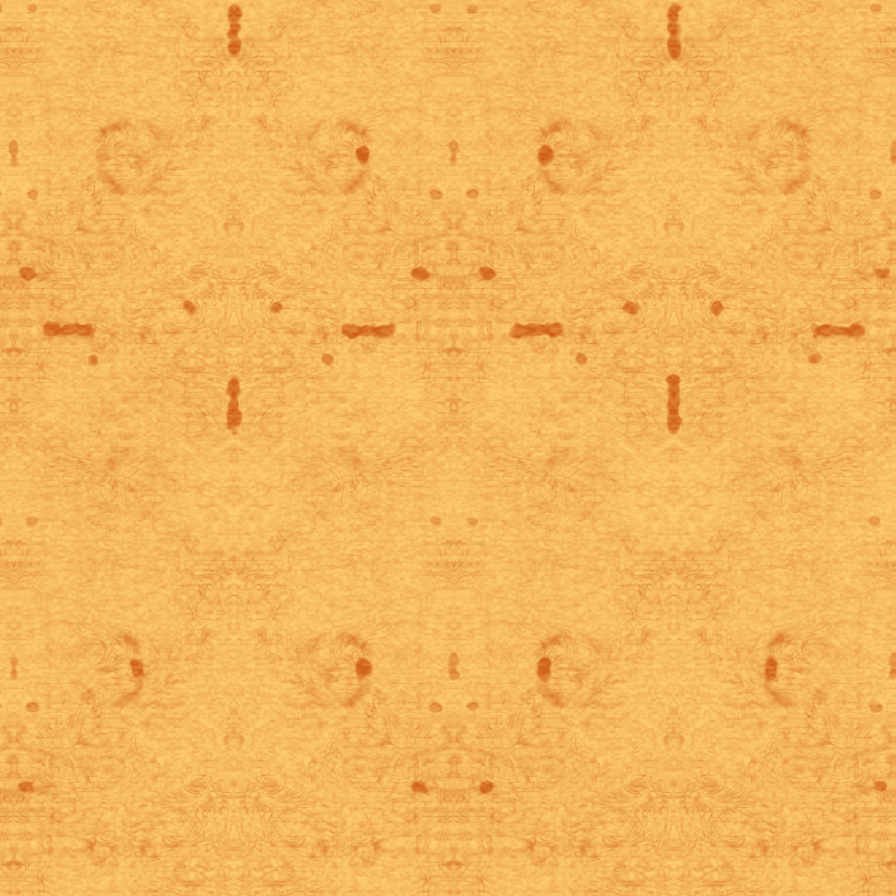
Write a WebGL 2 fragment shader that draws this pattern.

```glsl
#version 300 es
precision highp float;
// Amber burl veneer: mirrored leaves of crinkled grain with eyes, knots and bars.
uniform vec2 u_resolution;
out vec4 fragColor;

const float AXIS_X = 0.5065;    // main mirror line
const float REPEAT_W = 0.491;   // width of one mirrored repeat
const float REPEAT_H = 0.573;   // height of one repeat
const vec3 HONEY = vec3(0.978, 0.765, 0.405);
const vec3 RUST = vec3(0.84, 0.44, 0.145);

float hash(vec2 p) {
  return fract(sin(dot(p, vec2(127.1, 311.7))) * 43758.5453);
}

// Value noise that wraps vertically after the given number of rows
float noise(vec2 p, float rows) {
  vec2 c = floor(p), f = fract(p);
  f = f * f * (3.0 - 2.0 * f);
  float y0 = mod(c.y, rows), y1 = mod(c.y + 1.0, rows);
  float low = mix(hash(vec2(c.x, y0)), hash(vec2(c.x + 1.0, y0)), f.x);
  float high = mix(hash(vec2(c.x, y1)), hash(vec2(c.x + 1.0, y1)), f.x);
  return mix(low, high, f.y);
}

float fbm(vec2 p, float rows) {
  float sum = 0.0, gain = 0.5;
  for (int i = 0; i < 4; i++, gain *= 0.5, rows *= 2.0) {
    sum += gain * noise(p, rows);
    p = p * 2.0 + vec2(17.0, 0.0);
  }
  return sum / 0.9375;
}

float ridge(float n) {
  return pow(1.0 - abs(2.0 * n - 1.0), 4.0);
}

// Round swelling that wraps vertically
float swelling(vec2 q, float radius) {
  q.y -= REPEAT_H * round(q.y / REPEAT_H);
  return exp(-dot(q, q) / (radius * radius));
}

// Soft elliptical stain with a ragged rim
float spot(vec2 q, vec2 radius, float ragged) {
  return 1.0 - smoothstep(-0.35, 0.25, length(q / radius) - 1.0 + ragged);
}

// Two joined lobes along x
float lobes(vec2 q, float spread, float ragged) {
  float ends = spot(vec2(abs(q.x) - spread, q.y), vec2(0.013, 0.008), ragged);
  return max(ends, spot(q, vec2(0.018, 0.0062), ragged));
}

// Eye: a dark pupil at one side, with two arcs around the centre
float eye(vec2 q, float pupil, float ragged) {
  float r = length(q), angle = atan(abs(q.y), q.x);
  float band = exp(-pow((r - 0.038 + 0.010 * ragged) / 0.006, 2.0));
  float arcs = band * exp(-pow((angle - 0.95) / 0.42, 2.0));
  float far = band * exp(-pow((angle - 2.3) / 0.5, 2.0));
  float core = spot(q - vec2(0.029, 0.0), vec2(0.008, 0.012), ragged);
  float slit = spot(q, vec2(0.012, 0.003), ragged);
  return max(max(0.65 * arcs, 0.25 * far), max(pupil * core, 0.3 * slit));
}

// Stains of one repeat; upper and outer are 0 or 1
float stains(vec2 p, float upper, float outer, float ragged) {
  float facing = 1.0 - 2.0 * outer * (1.0 - upper);
  vec2 eyeAt = vec2(0.115 + 0.011 * (1.0 - facing), 0.174);
  float s = eye((p - eyeAt) * vec2(facing, 1.0), 1.0 - 0.75 * upper * outer, ragged);
  // Marks found in every row
  s = max(s, 0.9 * spot(p - vec2(0.208 + 0.023 * outer, 0.305), vec2(0.009, 0.007), ragged));
  s = max(s, 0.6 * spot(p - vec2(0.225, 0.217), vec2(0.007, 0.005), ragged));
  s = max(s, 0.5 * spot(p - vec2(0.225, 0.009), vec2(0.007, 0.005), ragged));
  s = max(s, 0.6 * lobes((p - vec2(0.2455, 0.172)).yx, 0.007, ragged + 0.35));
  s = max(s, 0.35 * spot(p - vec2(0.2455, 0.276), vec2(0.008, 0.006), ragged));
  // Marks of the upper row only
  float u = lobes(p - vec2(0.151 + 0.034 * outer, 0.369), 0.017, ragged);
  u = max(u, lobes((p - vec2(0.0, 0.034)).yx, 0.018, ragged));
  u = max(u, lobes((p - vec2(0.0, 0.450)).yx, 0.018, ragged));
  u = max(u, 0.85 * spot(p - vec2(0.049, 0.343), vec2(0.008, 0.0075), ragged));
  u = max(u, 0.7 * spot(p - vec2(0.104 + 0.053 * outer, 0.401), vec2(0.0065, 0.007), ragged));
  u = max(u, 0.5 * eye(p - vec2(0.113, 0.547), 0.0, ragged));
  return max(s, upper * u);
}

void main() {
  vec2 uv = gl_FragCoord.xy / u_resolution;
  uv.y = 1.0 - uv.y;
  // Mirror about the main line, then about the middle of each repeat
  float across = mod(abs(uv.x - AXIS_X), REPEAT_W);
  float outer = step(0.5 * REPEAT_W, across), row = floor(uv.y / REPEAT_H);
  vec2 leaf = vec2(abs(across - 0.5 * REPEAT_W), uv.y - row * REPEAT_H);
  vec2 p = leaf / REPEAT_H;
  // Height field with whorls, whose contours carry the grain
  float nearEye = swelling(leaf - vec2(0.115, 0.174), 0.065);
  float height = fbm(p * 6.0, 6.0) + 0.45 * nearEye;
  for (float i = 0.0; i < 9.0; i++) {
    vec2 centre = vec2(hash(vec2(i, 3.0)) * 0.5 * REPEAT_W, (i + 0.5) / 9.0 * REPEAT_H);
    height += 0.28 * swelling(leaf - centre, 0.035);
  }
  // Short wrinkles, denser in patches
  float patches = fbm(p * 11.0 + vec2(5.0 + 0.6 * height, 0.0), 11.0);
  float density = 0.3 + 0.7 * smoothstep(0.38, 0.66, patches + 0.1 * nearEye);
  float broken = smoothstep(0.3, 0.7, noise(p * 64.0 + vec2(9.0, 0.0), 64.0));
  float fibre = broken * ridge(noise(vec2(height * 54.0, p.y * 44.0), 44.0));
  float crinkle = ridge(noise(vec2(p.x * 50.0 + height * 16.0, p.y * 104.0), 104.0));
  // Fine weave, and wear that differs over the whole sheet
  float weave = noise(p * vec2(110.0, 200.0), 200.0) - 0.5;
  float speck = noise(p * 190.0 + vec2(31.0, 0.0), 190.0) - 0.5;
  float wear = fbm(uv * vec2(5.0, 9.0) + 40.0, 512.0) - 0.5;
  float tone = 0.05 + 0.15 * (patches - 0.5) + 0.10 * wear + 0.10 * crinkle;
  tone += density * (0.36 * fibre + 0.17 * crinkle) + 0.20 * weave + 0.22 * speck;
  tone -= 0.04 * swelling(vec2(leaf.x, 0.0), 0.055);
  // Stains over the grain
  float ragged = 0.7 * (noise(uv * 130.0, 512.0) - 0.5);
  float stain = stains(leaf, 1.0 - min(row, 1.0), outer, ragged);
  tone = mix(tone, 1.05 + 0.5 * weave, 0.95 * stain);
  fragColor = vec4(mix(HONEY, RUST, clamp(tone, -0.1, 1.25)), 1.0);
}
```
